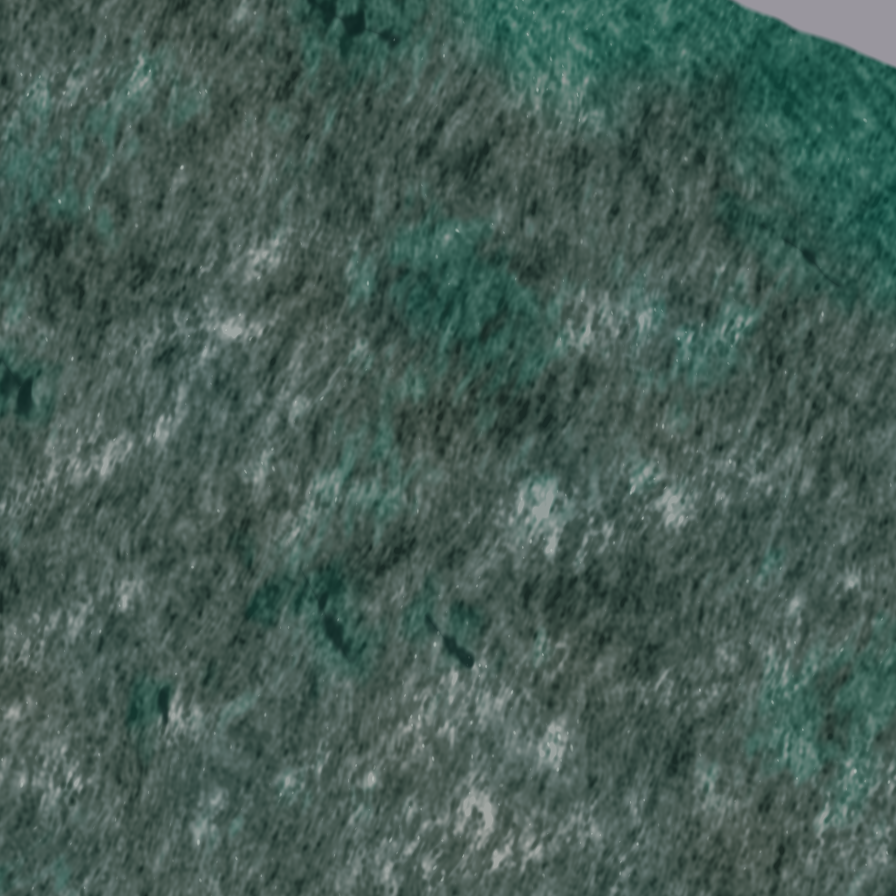
Write a Shadertoy shader that draws this texture.

```glsl
// Draws fibrous grey-green mica rock with silvery ridges, an emerald corner and dark cracks.

const vec3 DEEP = vec3(0.10, 0.17, 0.15);
const vec3 SHADOW = vec3(0.21, 0.29, 0.26);
const vec3 STONE = vec3(0.29, 0.36, 0.33);
const vec3 PALE = vec3(0.36, 0.43, 0.41);
const vec3 SILVER = vec3(0.56, 0.60, 0.585);
const vec3 EMERALD_DEEP = vec3(0.06, 0.26, 0.22);
const vec3 EMERALD = vec3(0.17, 0.39, 0.34);
const vec3 EMERALD_PALE = vec3(0.30, 0.49, 0.44);
const vec3 CRACK = vec3(0.05, 0.14, 0.13);
const vec3 BACKDROP = vec3(0.60, 0.59, 0.62);
const vec3 GLINT = vec3(0.80, 0.84, 0.81);

const float FIBRE_LEAN = 0.28;   // sideways shift of a fibre per unit of height
const float RIDGE_SLOPE = 0.22;
const float CONTRAST = 1.15;
const float SHEEN = 1.5;
const float GLINT_CELLS = 90.0;
const float GLINT_SHARE = 0.16;

// Each crack runs from xy to zw.
const int CRACK_COUNT = 6;
const vec4 CRACKS[CRACK_COUNT] = vec4[](
    vec4(0.31, 0.40, 0.40, 0.26),
    vec4(0.48, 0.29, 0.53, 0.24),
    vec4(0.34, 1.01, 0.43, 0.95),
    vec4(0.84, 0.75, 0.93, 0.69),
    vec4(0.19, 0.23, 0.20, 0.20),
    vec4(-0.02, 0.60, 0.015, 0.56));

vec3 hash3(vec2 p) {
    vec3 h = fract(p.xyx * vec3(0.1031, 0.1030, 0.0973));
    h += dot(h, h.yxz + 33.33);
    return fract((h.xxy + h.yzz) * h.zyx);
}

// Cellular noise: soft signed bumps around one jittered point per cell.
float bumps(vec2 p) {
    vec2 cell = floor(p);
    float sum = 0.0;
    for (int y = -1; y <= 1; y++)
    for (int x = -1; x <= 1; x++) {
        vec2 id = cell + vec2(x, y);
        vec3 h = hash3(id + 50.0);
        vec2 d = p - id - h.xy;
        float w = max(0.0, 1.0 - dot(d, d));
        sum += (2.0 * h.z - 1.0) * w * w * w;
    }
    return sum;
}

// Irregular shifts that bend the grain.
vec2 bend(vec2 p) {
    vec2 w = 0.012 * sin(p.yx * vec2(5.0, 7.0) + vec2(1.3, 0.4));
    w += 0.016 * vec2(bumps(p * 7.0 + 5.0), bumps(p * 7.0 + 45.0));
    return w + 0.006 * vec2(bumps(p * 25.0 + 15.0), bumps(p * 25.0 + 65.0));
}

// Distance to a segment, growing towards its far end so that cracks taper.
float crackDistance(vec2 p, vec2 a, vec2 b) {
    vec2 ab = b - a;
    float along = clamp(dot(p - a, ab) / dot(ab, ab), 0.0, 1.0);
    return length(p - a - ab * along) + 0.006 * abs(2.0 * along - 1.3);
}

// Small bright flakes: one possible spot per cell, most of them faint.
float glints(vec2 p) {
    p *= GLINT_CELLS;
    vec3 h = hash3(floor(p) + 311.0);
    float size = fract(h.z * 37.0);
    vec2 d = (fract(p) - mix(vec2(0.3), vec2(0.7), h.xy)) * vec2(1.3, 0.8);
    float spot = 1.0 - smoothstep(0.05, mix(0.14, 0.32, size * size), length(d));
    return step(h.z, GLINT_SHARE) * spot * mix(0.3, 1.0, size);
}

vec3 stoneRamp(float t) {
    vec3 c = mix(DEEP, SHADOW, clamp((t + 2.4) / 1.4, 0.0, 1.0));
    c = mix(c, STONE, clamp(t + 1.0, 0.0, 1.0));
    c = mix(c, PALE, clamp(t, 0.0, 1.0));
    return mix(c, SILVER, clamp((t - 1.0) / 2.4, 0.0, 1.3));
}

vec3 emeraldRamp(float t) {
    vec3 c = mix(EMERALD_DEEP, EMERALD, clamp((t + 1.8) / 1.8, 0.0, 1.0));
    c = mix(c, EMERALD_PALE, clamp(t / 1.4, 0.0, 1.0));
    return mix(c, SILVER, clamp((t - 1.4) / 2.5, 0.0, 1.0));
}

void mainImage(out vec4 fragColor, in vec2 fragCoord) {
    vec2 uv = fragCoord / iResolution.xy;
    vec2 q = uv + bend(uv);
    vec2 s = mix(uv, q, 0.6);
    vec2 leanRight = vec2(s.x - FIBRE_LEAN * s.y, s.y);
    vec2 leanLeft = vec2(s.x + 0.8 * s.y, s.y);

    // Broad forms, clumps and tufts
    float broad = bumps(q * 5.0 + 3.0);
    float clump = bumps(leanRight * vec2(26.0, 19.0) + 11.0);
    float tuft = bumps(leanRight * vec2(58.0, 34.0) + 23.0);
    float corner = uv.y - 1.0 + 0.65 * (uv.x - 0.48) + 0.10 * broad + 0.04 * clump;
    corner = smoothstep(-0.08, 0.14, corner);

    // Short fibres over sharp grain
    float fibre = mix(bumps(leanRight * vec2(105.0, 40.0)), bumps(leanLeft * vec2(85.0, 40.0)), corner);
    float fine = bumps(leanRight * vec2(200.0, 90.0) + 7.0);
    float grain = bumps(uv * vec2(190.0, 150.0));
    float texture0 = 0.85 * fibre + 0.8 * fine + 0.65 * grain;

    // Wavy ridges with thin crests, strongest low down
    vec2 slope = vec2(q.x * 4.0, (q.y - RIDGE_SLOPE * q.x) * 17.0);
    float ridge = bumps(slope + 31.0);
    float crest = 1.0 - smoothstep(0.0, 0.22, abs(bumps(slope * vec2(1.2, 0.7) + 57.0) + 0.15 * tuft));
    float low = 1.0 - smoothstep(0.3, 0.85, uv.y);
    ridge *= mix(0.6, 1.0, low);

    float tone = 0.55 * broad + 0.55 * ridge + 0.5 * clump + 0.65 * tuft + texture0;
    tone = CONTRAST * tone - 0.08;
    float sheen = smoothstep(0.1, 0.8, ridge + 0.6 * clump + 0.3 * broad + 0.25 * crest * low);
    float flecks = max(0.0, 0.25 + tuft + 0.9 * texture0);
    tone += SHEEN * sheen * flecks * (1.0 - 0.6 * corner);

    // Broken, tapering cracks with a green rim
    float crack = 1.0;
    for (int i = 0; i < CRACK_COUNT; i++)
        crack = min(crack, crackDistance(q, CRACKS[i].xy, CRACKS[i].zw));
    float rim = 1.0 - smoothstep(0.005, 0.05, crack + 0.03 * clump + 0.015 * tuft);
    float gap = 1.0 - smoothstep(0.001, 0.012, crack + 0.008 * tuft + 0.006 * fibre);

    // Colour, with ragged green streaks
    float veins = bumps(q * vec2(8.0, 6.0) + 71.0) + 0.45 * clump + 0.45 * tuft + 0.25 * fibre;
    veins = 0.6 * smoothstep(0.25, 1.1, veins);
    float green = clamp(max(corner, max(veins, 0.5 * rim)), 0.0, 1.0);
    vec3 color = mix(stoneRamp(tone), emeraldRamp(tone), green);
    color += 0.014 * vec3(1.0, 0.0, -0.3) * bumps(q * 8.0 + 90.0);
    color = mix(color, CRACK, 0.75 * gap);
    color = mix(color, GLINT, 0.6 * glints(q) * smoothstep(-0.2, 1.4, tone));

    // Backdrop beyond the rounded upper right edge
    float outside = uv.y - 1.0 + 0.4 * (uv.x - 0.81) + 0.005 * clump;
    color = mix(color, BACKDROP, smoothstep(-0.003, 0.005, outside));
    fragColor = vec4(color, 1.0);
}
```
